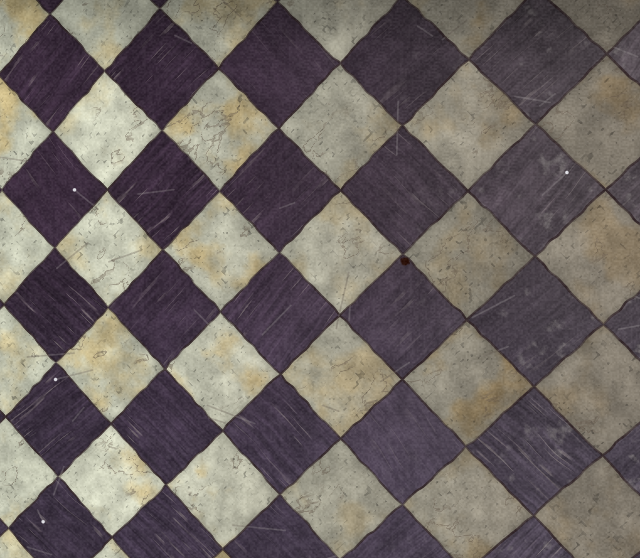
This texture is drawn by a WebGL 2 fragment shader. Its source:

```glsl
#version 300 es
precision highp float;
// Worn marble floor: a diagonal checkerboard of cream and dark stone tiles,
// laid out by a slight perspective map, then given per-tile grain, veins,
// stains, scuffs and scratches from hashed value noise.
uniform vec2 u_resolution;
out vec4 fragColor;

float hash(vec2 p) {
  return fract(sin(dot(p, vec2(127.1, 311.7))) * 43758.5453);
}

float noise(vec2 p) {
  vec2 i = floor(p), f = fract(p);
  f = f * f * (3.0 - 2.0 * f);
  return mix(mix(hash(i), hash(i + vec2(1, 0)), f.x),
             mix(hash(i + vec2(0, 1)), hash(i + vec2(1, 1)), f.x), f.y);
}

float fbm(vec2 p) {
  float sum = 0.0, amp = 0.5;
  for (int i = 0; i < 5; i++) {
    sum += amp * noise(p);
    p = mat2(1.6, 1.2, -1.2, 1.6) * p + 7.3;
    amp *= 0.5;
  }
  return sum;
}

float segment(vec2 p, vec2 a, vec2 b) {
  vec2 d = b - a;
  return length(p - a - d * clamp(dot(p - a, d) / dot(d, d), 0.0, 1.0));
}

// Canvas to tile space: unit squares, seen slightly from one side
vec2 tileSpace(vec2 p) {
  vec2 q = p - vec2(0.0833, 0.5742);
  float depth = 1.0 + 0.183 * q.x + 0.038 * q.y;
  q = vec2(6.045 * (q.x + 0.018 * q.y), 5.505 * q.y) / depth;
  return vec2(q.x + q.y, q.x - q.y) + 0.5;
}

// Cream marble: warm stains, fine pitting and thin broken veins
vec3 creamStone(vec2 p, vec2 t, vec2 id) {
  float seed = hash(id + 3.1);
  vec2 s = t + seed * 41.0;
  vec3 col = mix(vec3(0.79, 0.80, 0.72), vec3(0.52, 0.49, 0.44), smoothstep(0.02, 1.0, p.x));
  col *= 0.95 + 0.12 * seed;
  col *= 0.80 + 0.40 * fbm(s * 5.0);
  float stain = smoothstep(0.45, 0.75, fbm(s * 2.3 + 9.0));
  col = mix(col, col * vec3(1.03, 0.93, 0.76), stain * (0.4 + 0.6 * hash(id + 8.0)));
  float ridge = abs(fbm(s * vec2(2.4, 4.2) + 0.5 * fbm(s * 6.0)) - 0.62);
  float vein = (1.0 - smoothstep(0.0, 0.025, ridge)) * smoothstep(0.35, 0.65, noise(s * 4.0));
  col = mix(col, vec3(0.40, 0.35, 0.30), 0.45 * vein);
  float pits = smoothstep(0.74, 0.92, noise(s * 30.0)) * noise(s * 6.0 + 4.0);
  return col * (1.0 - 0.28 * pits);
}

// Dark slate: streaks along one side of the tile, pale flecks and scuffs
vec3 darkStone(vec2 p, vec2 t, vec2 id) {
  float seed = hash(id + 5.7);
  vec2 s = hash(id + 1.9) < 0.68 ? t : t.yx;
  s.y += s.x * (seed - 0.5) * 0.3 + 0.04 * noise(s * 3.0);
  s += seed * 37.0;
  vec3 col = mix(vec3(0.225, 0.17, 0.23), vec3(0.31, 0.28, 0.30), smoothstep(0.2, 1.0, p.x));
  col = mix(col, vec3(0.30, 0.27, 0.34), 0.55 * smoothstep(0.6, 0.05, p.y));
  col *= 0.88 + 0.24 * seed;
  col *= 0.80 + 0.40 * fbm(s * 5.0);
  float streak = noise(s * vec2(2.0, 26.0)) * 0.6 + noise(s * vec2(4.0, 60.0)) * 0.4;
  float grain = 0.35 + 0.65 * hash(id + 6.4);
  col *= 1.0 + 0.55 * grain * (streak - 0.5);
  float fleck = smoothstep(0.72, 0.95, noise(s * vec2(3.5, 42.0)));
  fleck *= smoothstep(0.4, 0.75, noise(s * 3.0 + 2.0)) * grain;
  col = mix(col, vec3(0.58, 0.54, 0.53), 0.55 * fleck);
  // Scuffing gathers toward the right side
  float scuff = smoothstep(0.58, 0.85, fbm(t * 9.0)) * smoothstep(0.5, 1.0, p.x);
  return mix(col, vec3(0.56, 0.54, 0.53), 0.6 * scuff);
}

void main() {
  vec2 p = gl_FragCoord.xy / u_resolution * vec2(1.0, 0.871);
  float px = 1.0 / u_resolution.x;
  vec2 t = tileSpace(p);
  // Slightly chipped, uneven tile edges
  vec2 w = t + 0.022 * (vec2(noise(t * 9.0), noise(t * 9.0 + 50.0)) - 0.5);
  vec2 id = floor(w), f = fract(w);
  vec2 side = min(f, 1.0 - f);
  float edge = min(side.x, side.y);
  float isDark = 1.0 - mod(id.x + id.y, 2.0);
  float dark = smoothstep(-6.0 * px, 6.0 * px, edge * (2.0 * isDark - 1.0));
  vec3 col = mix(creamStone(p, t, id), darkStone(p, t, id), dark);

  // Thin joints with a little grime beside them
  col *= 1.0 - 0.16 * exp(-edge * 28.0) * (1.0 - dark);
  float joint = 1.0 - smoothstep(0.006, 0.006 + 8.0 * px, edge);
  col = mix(col, vec3(0.20, 0.15, 0.16), joint * (0.45 + 0.5 * noise(t * 7.0)));

  // Scratches and white specks strewn over the floor
  for (int i = 0; i < 36; i++) {
    vec2 k = vec2(float(i), 2.7);
    vec2 a = vec2(hash(k), 0.871 * hash(k + 11.0));
    float ang = 6.283 * hash(k + 23.0);
    vec2 b = a + (0.02 + 0.07 * hash(k + 31.0)) * vec2(cos(ang), sin(ang));
    float line = 1.0 - smoothstep(0.0003, 0.0003 + 1.3 * px, segment(p, a, b));
    col = mix(col, mix(vec3(0.38, 0.34, 0.31), vec3(0.62, 0.60, 0.60), dark), 0.3 * line);
    float speck = 1.0 - smoothstep(0.0015, 0.0015 + 1.5 * px, length(p - b));
    col = mix(col, vec3(0.88, 0.88, 0.90), speck * dark * step(0.65, hash(k + 47.0)));
  }

  // One rusty hole at a corner
  float hole = length(p - vec2(0.633, 0.463)) + 0.003 * noise(p * 300.0);
  col = mix(col, vec3(0.17, 0.07, 0.04), 1.0 - smoothstep(0.006, 0.010, hole));

  // Shade along the top, and fine grit
  col *= 1.0 - 0.32 * smoothstep(0.76, 0.88, p.y) * (1.0 - 0.5 * abs(p.x - 0.4));
  col += 0.07 * (noise(p * 380.0) - 0.5);
  fragColor = vec4(col, 1.0);
}
```
